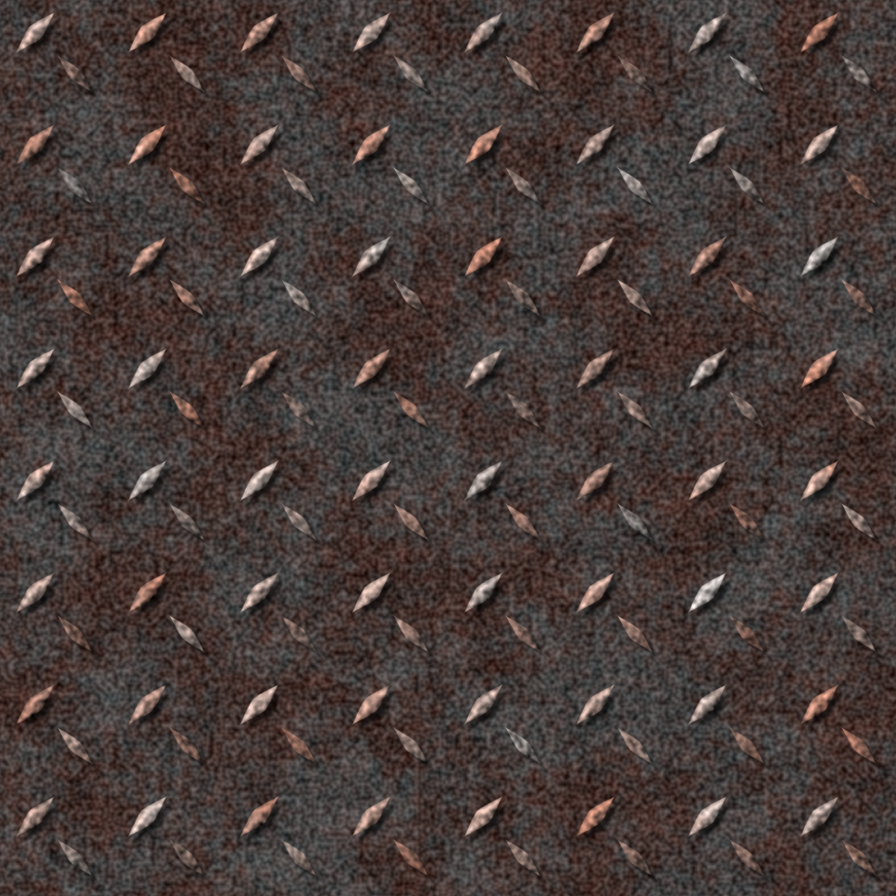
This texture is drawn by a WebGL 1 fragment shader. Its source:

```glsl
precision highp float;
// Rusty steel tread plate: 8 by 8 cells, each with one rising and one falling lug.
// Lugs are tapered height ridges lit from the upper left; wrapping gradient noise
// supplies the rust patches, the fine grain and the worn metal.
uniform vec2 u_resolution;

vec2 hash2(vec2 p) {
  vec3 q = fract(vec3(p.xyx) * vec3(0.1031, 0.1030, 0.0973));
  q += dot(q, q.yzx + 33.33);
  return fract((q.xx + q.yz) * q.zy);
}

float corner(vec2 cell, vec2 offset, float period) {
  float angle = 6.28319 * hash2(mod(cell, period) + period * 0.37).x;
  return dot(vec2(cos(angle), sin(angle)), offset);
}

// Gradient noise that repeats after a whole number of cells
float noise(vec2 uv, float period) {
  vec2 p = uv * period, i = floor(p), f = p - i;
  vec2 s = f * f * f * (f * (f * 6.0 - 15.0) + 10.0);
  vec2 e = vec2(1.0, 0.0);
  return mix(
    mix(corner(i, f, period), corner(i + e, f - e, period), s.x),
    mix(corner(i + e.yx, f - e.yx, period), corner(i + 1.0, f - 1.0, period), s.x), s.y);
}

float fbm(vec2 uv, float period) {
  float sum = 0.0, amplitude = 1.0;
  for (int k = 0; k < 4; k++) {
    sum += amplitude * noise(uv, period);
    period *= 2.0;
    amplitude *= 0.65;
  }
  return sum;
}

// Height of a pointed ridge; size holds half length and half width
float lug(vec2 p, vec2 along, vec2 size) {
  float a = abs(dot(p, along)) / size.x;
  float b = abs(dot(p, vec2(-along.y, along.x)));
  return smoothstep(-0.015, 0.055, size.y * (1.0 - pow(a, 1.3)) - b);
}

// Heights of the rising and the falling lug of a cell
vec2 lugs(vec2 p) {
  return vec2(lug(p - vec2(0.315, 0.71), vec2(0.69, 0.724), vec2(0.26, 0.082)),
              lug(p - vec2(0.67, 0.34), vec2(0.69, -0.724), vec2(0.245, 0.064)));
}

float relief(vec2 p) {
  vec2 h = lugs(p);
  return max(h.x, h.y);
}

void main() {
  vec2 uv = fract(gl_FragCoord.xy / u_resolution);
  vec2 cell = floor(uv * 8.0), p = fract(uv * 8.0);

  // Plate: rust and bare steel patches under a fine grain
  float patches = fbm(uv, 7.0);
  float rust = smoothstep(-0.45, 0.5, patches + 0.5 * noise(uv, 80.0));
  float grain = 0.65 * noise(uv, 197.0) + 0.5 * noise(uv, 113.0);
  vec3 color = mix(vec3(0.275, 0.262, 0.26), vec3(0.255, 0.178, 0.16), rust);
  color *= 1.0 + 0.25 * fbm(uv + 0.37, 19.0);
  color += 0.26 * grain + vec3(0.05, 0.0, -0.01) * noise(uv, 61.0);

  // Shadow cast to the lower right
  vec2 heights = lugs(p);
  float height = max(heights.x, heights.y);
  float mask = smoothstep(0.08, 0.45, height);
  color *= 1.0 - 0.65 * relief(p + vec2(-0.05, 0.055));

  // Lug metal: each one differs in rust and brightness
  float falling = step(heights.x, heights.y);
  vec2 wear = hash2(cell + vec2(17.0, 5.0) * (1.0 + falling));
  float tarnish = clamp(0.8 * wear.x + 0.5 * patches + 0.1, 0.0, 1.0);
  vec3 metal = mix(vec3(0.57, 0.55, 0.54), vec3(0.56, 0.39, 0.33), tarnish);
  float light = height - relief(p + vec2(-0.035, 0.035));
  float scuffs = 0.7 * noise(uv, 131.0) + 0.5 * grain;
  metal *= 0.78 + 0.25 * wear.y - 0.1 * falling + 0.6 * light + 0.9 * scuffs;

  gl_FragColor = vec4(clamp(mix(color, metal, mask), 0.0, 1.0), 1.0);
}
```
